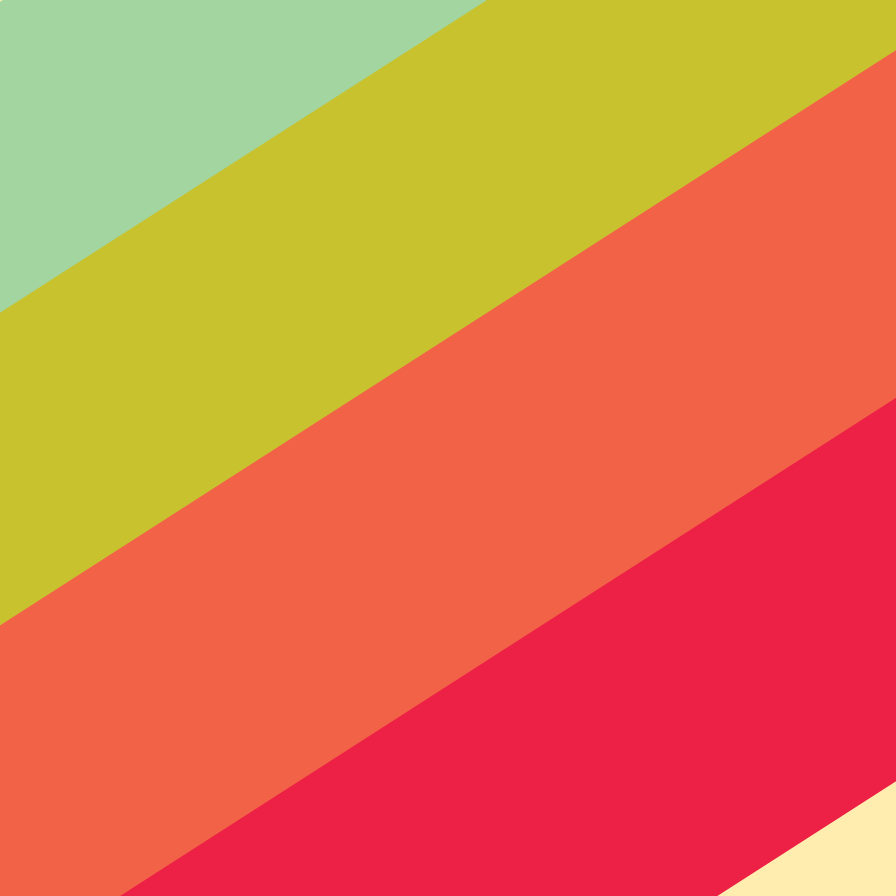
A Shadertoy shader for this background:

```glsl
// Broad flat diagonal stripes rising to the right, in five warm and green colours.
#define SLOPE 0.642        // rise of every stripe edge per unit across
#define EDGE_SOFTNESS 0.6  // half width of the edge blend, in pixels
#define CREAM  vec3(1.00, 0.93, 0.69)
#define MINT   vec3(0.635, 0.835, 0.625)
#define OLIVE  vec3(0.78, 0.76, 0.18)
#define CORAL  vec3(0.95, 0.385, 0.28)
#define CRIMSON vec3(0.93, 0.13, 0.27)

const int STRIPES = 5;

void mainImage(out vec4 fragColor, in vec2 fragCoord) {
    vec2 uv = fragCoord / iResolution.xy;

    // Height below the top left corner, measured along the left side
    float depth = 1.0 - uv.y + SLOPE * uv.x;
    float blend = EDGE_SOFTNESS * length(vec2(SLOPE, 1.0) / iResolution.xy);

    // Depth at which each stripe starts, and its colour
    float start[STRIPES] = float[STRIPES](0.002, 0.349, 0.698, 1.086, 1.514);
    vec3 stripe[STRIPES] = vec3[STRIPES](MINT, OLIVE, CORAL, CRIMSON, CREAM);

    // Lay the stripes over one another from the top left down
    vec3 color = CREAM;
    for (int i = 0; i < STRIPES; i++) {
        float cover = smoothstep(-blend, blend, depth - start[i]);
        color = mix(color, stripe[i], cover);
    }

    fragColor = vec4(color, 1.0);
}
```
